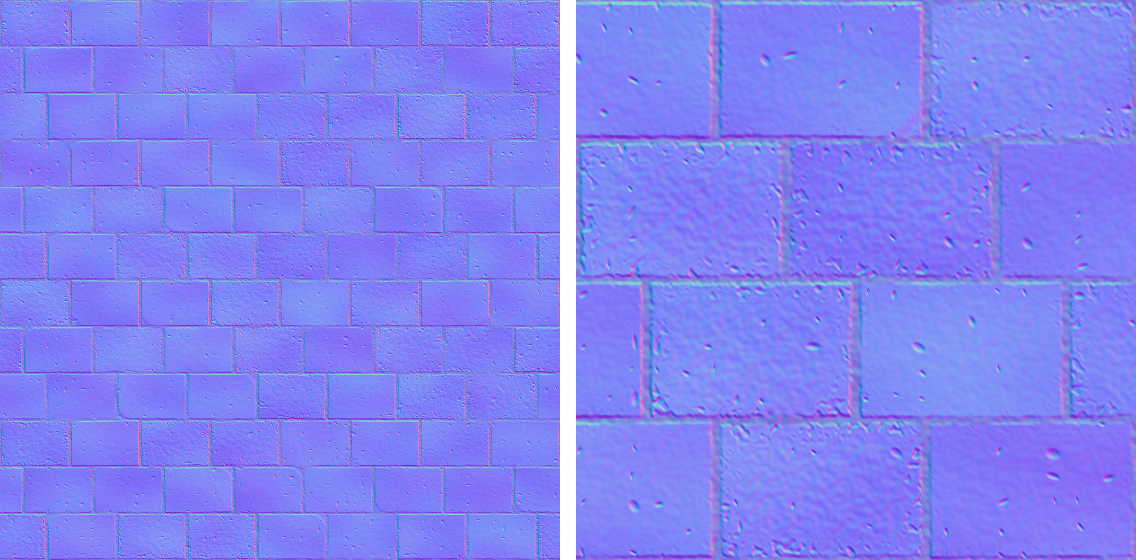
Left, the full canvas; right, a detail of the centre.
Reproduce this texture map procedurally as a WebGL 1 fragment shader.

```glsl
precision highp float;

uniform vec2 u_resolution;

// Layout, in canvas units unless noted
const vec2 GRID = vec2(8.0, 12.0);            // bricks across and down
const float STAGGER_ROWS = 3.0;               // rows before the bond repeats
const vec2 JOINT_HALF = vec2(0.0015, 0.0007); // half widths of the joints
const float SKEW = 0.020;                     // brick rotation spread
const float BEVEL = 0.0019;
const float JOINT_DEPTH = 0.0017;

// Relief
const vec2 LEAN = vec2(0.04, 0.11);           // constant slope per brick
const vec2 SWELL = vec2(0.09, 0.25);          // slope varying over a brick
const float SETTLE = 0.0016;                  // height spread between bricks
const float GRAIN_SMOOTH = 0.00025;
const float GRAIN_ROUGH = 0.00050;
const float CRUMBLE = 0.0016;
const float CHIP_RADIUS = 0.036;
const float CHIP_DEPTH = 0.0010;
const float PIT_CELLS = 64.0;
const float PIT_CHANCE = 0.28;
const float PIT_DEPTH = 0.0013;
const float MORTAR_GRAIN = 0.0010;

// Encoding
const float SAMPLE_STEP = 0.0009;
const float FACING_SCALE = 0.945;
const float JOINT_SHORTEN = 0.20;             // unresolved roughness in joints

struct Brick {
  vec2 p;       // position from the centre
  vec2 traits;
  vec2 lean;
};

vec2 hash2(vec2 p) {
  vec3 q = fract(p.xyx * vec3(0.1031, 0.1030, 0.0973));
  q += dot(q, q.yzx + 33.33);
  return fract((q.xx + q.yz) * q.zy);
}

float cornerGradient(vec2 cell, vec2 offset, float period) {
  float angle = 6.2832 * hash2(mod(cell, period) + 11.7).x;
  return dot(vec2(cos(angle), sin(angle)), offset);
}

// Periodic gradient noise, roughly -0.7 to 0.7
float gradientNoise(vec2 p, float period) {
  vec2 i = floor(p);
  vec2 f = p - i;
  vec2 w = f * f * f * (f * (f * 6.0 - 15.0) + 10.0);
  vec2 e = vec2(1.0, 0.0);
  float low = mix(cornerGradient(i, f, period),
                  cornerGradient(i + e, f - e, period), w.x);
  float high = mix(cornerGradient(i + e.yx, f - e.yx, period),
                   cornerGradient(i + e.xx, f - e.xx, period), w.x);
  return mix(low, high, w.y);
}

vec2 rotate(vec2 p, float angle) {
  float c = cos(angle), s = sin(angle);
  return vec2(c * p.x - s * p.y, s * p.x + c * p.y);
}

float roundedBox(vec2 p, vec2 halfSize, float radius) {
  vec2 q = abs(p) - halfSize + radius;
  return length(max(q, 0.0)) + min(max(q.x, q.y), 0.0) - radius;
}

Brick brickAt(vec2 uv) {
  vec2 g = uv * GRID;
  g.x -= mod(GRID.y - 1.0 - floor(g.y), STAGGER_ROWS) / STAGGER_ROWS;
  vec2 id = mod(floor(g), GRID);
  vec2 lean = hash2(id + 47.7) - 0.5;
  return Brick(rotate((fract(g) - 0.5) / GRID, SKEW * lean.x), hash2(id + 3.1), lean);
}

// Sparse elongated pits, at most one per cell
float pits(vec2 uv) {
  vec2 cell = mod(floor(uv * PIT_CELLS), PIT_CELLS);
  vec2 place = hash2(cell + 5.3);
  vec2 kind = hash2(cell + 91.9);
  vec2 d = fract(uv * PIT_CELLS) - mix(vec2(0.36), vec2(0.64), place);
  d = rotate(d, 6.2832 * place.x) * vec2(1.0, 1.3 + 2.2 * place.y);
  float radius = mix(0.13, 0.35, kind.y * kind.y);
  return step(kind.x, PIT_CHANCE) * (1.0 - smoothstep(0.25 * radius, radius, length(d)));
}

// Height in x, share of mortar in y
vec2 reliefAt(vec2 uv) {
  Brick b = brickAt(uv);
  float rough = smoothstep(0.45, 0.70, b.traits.x);
  float coarse = gradientNoise(uv * 110.0, 110.0);
  float fine = gradientNoise(uv * 240.0, 240.0);
  float wear = gradientNoise(uv * 34.0, 34.0);

  // Outline with worn edges
  vec2 halfSize = 0.5 / GRID - JOINT_HALF;
  float edge = roundedBox(b.p, halfSize, 0.002) + 0.0008 * abs(coarse + fine);
  edge += rough * 0.0028 * abs(wear + 0.7 * fine);

  // Brick face: grain, crumbling rim and pits
  float face = mix(GRAIN_SMOOTH, GRAIN_ROUGH, rough) * (coarse + 0.8 * fine);
  face += SETTLE * (b.traits.y - 0.5);
  float rim = smoothstep(-0.018, 0.0, edge) * (0.25 + 0.75 * rough);
  face -= CRUMBLE * rim * smoothstep(0.10, 0.50, 0.6 * coarse + 0.8 * fine + 0.4 * wear);
  face -= PIT_DEPTH * pits(uv);

  // One rounded, sunken corner on some smooth bricks
  vec2 corner = sign(fract((b.lean + 0.5) * 7.0) - 0.5);
  float inCorner = step(0.0, b.p.x * corner.x) * step(0.0, b.p.y * corner.y);
  float arc = roundedBox(b.p, halfSize, CHIP_RADIUS) + 0.002 * wear;
  face -= CHIP_DEPTH * smoothstep(0.0, 0.007, arc) * inCorner
        * step(0.55, b.traits.y) * (1.0 - rough);

  // Mortar fills the joint unevenly
  float depth = JOINT_DEPTH * clamp(0.65 + 1.1 * wear + 0.8 * coarse, 0.1, 1.3);
  float mortar = MORTAR_GRAIN * (0.6 * coarse + 0.7 * fine) - depth;
  float joint = smoothstep(-BEVEL, 0.0, edge);
  return vec2(mix(face, mortar, joint), joint);
}

void main() {
  vec2 uv = gl_FragCoord.xy / u_resolution;
  vec2 e = vec2(SAMPLE_STEP, 0.0);
  vec2 right = reliefAt(uv + e), left = reliefAt(uv - e);
  vec2 up = reliefAt(uv + e.yx), down = reliefAt(uv - e.yx);
  vec2 slope = vec2(right.x - left.x, up.x - down.x) / (2.0 * SAMPLE_STEP);
  float joint = 0.25 * (right.y + left.y + up.y + down.y);

  // Broad lean and swell of each face
  Brick b = brickAt(uv);
  vec2 q = b.p * vec2(9.0, 15.0) + 64.0 * b.traits;
  vec2 swell = vec2(gradientNoise(q, 512.0), gradientNoise(q + 101.3, 512.0));
  slope += (1.0 - joint) * (LEAN * b.lean + SWELL * swell);

  vec3 normal = normalize(vec3(-slope, 1.0));
  normal.z *= FACING_SCALE;
  normal *= 1.0 - JOINT_SHORTEN * joint;
  gl_FragColor = vec4(0.5 + 0.5 * normal, 1.0);
}
```
